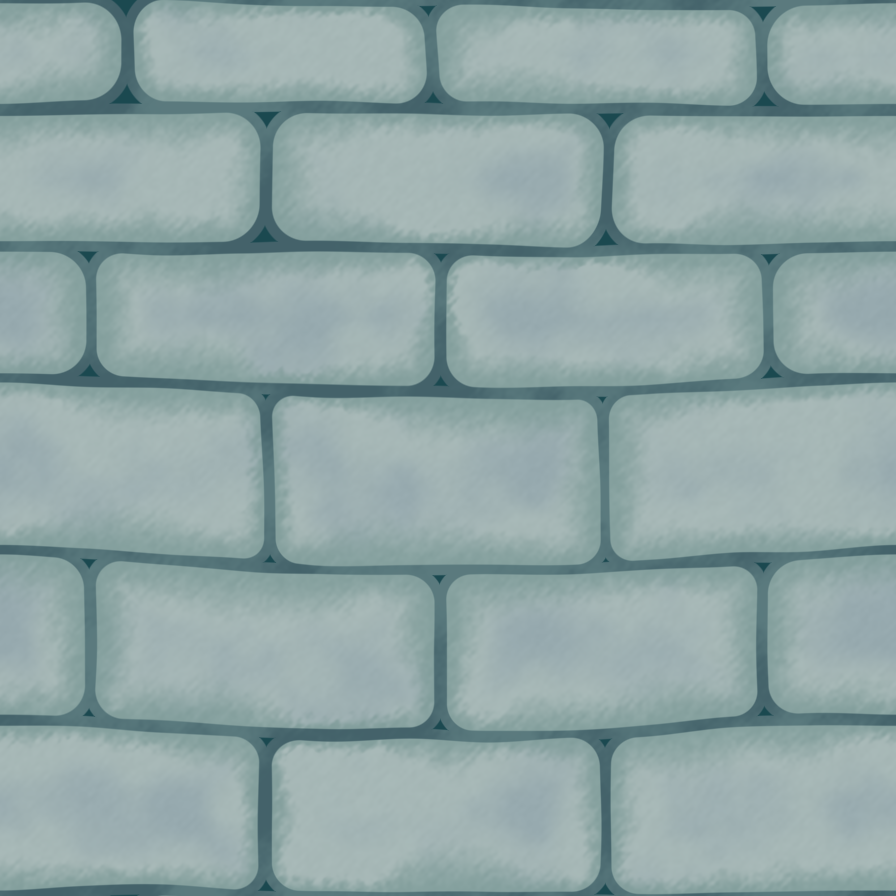
Give the GLSL for this texture, as a three.js fragment shader.

```glsl
// Seamless wall of six courses of rounded blue-grey stones with painted teal joints.
varying vec2 vUv;

const float TAU = 6.2831853;
const vec3 STONE_BLUE = vec3(0.590, 0.665, 0.685);
const vec3 STONE_PALE = vec3(0.652, 0.720, 0.715);
const vec3 STONE_RIM = vec3(0.500, 0.615, 0.605);
const vec3 LINE_DARK = vec3(0.265, 0.385, 0.415);
const vec3 LINE_LIGHT = vec3(0.355, 0.480, 0.495);
const vec3 GAP = vec3(0.105, 0.285, 0.315);

const float JOINT_HALF = 0.0062;   // half the space between two stones
const float LINE_WIDTH = 0.0118;   // stroke around each stone
const float RADIUS_MIN = 0.025;
const float RADIUS_MAX = 0.043;
const float EDGE_WOBBLE = 0.0055;  // unevenness of each stone
const float WARP = 0.008;          // bend shared by neighbouring stones
const float SOFT = 0.0011;         // edge smoothing
const float RIM_MIN = 0.012;       // reach of the green rim
const float RIM_MAX = 0.066;

// Vertical joints of each course; the last value closes the wrapped stone.
const vec4 JOINTS_TWO = vec4(0.298, 0.676, 1.298, 1.298);
const vec4 JOINTS_THREE = vec4(0.100, 0.491, 0.854, 1.100);
const vec4 JOINTS_TOP = vec4(0.142, 0.482, 0.849, 1.142);

float hash(vec2 p, float seed) {
  vec3 q = fract(p.xyx * 0.1031 + seed * 0.137);
  q += dot(q, q.yzx + 33.33);
  return fract((q.x + q.y) * q.z);
}

// Value noise that wraps after a whole number of cells.
float noise(vec2 p, vec2 period, float seed) {
  vec2 i = floor(p);
  vec2 f = p - i;
  f = f * f * (3.0 - 2.0 * f);
  vec2 a = mod(i, period);
  vec2 b = mod(i + 1.0, period);
  return mix(mix(hash(a, seed), hash(vec2(b.x, a.y), seed), f.x),
             mix(hash(vec2(a.x, b.y), seed), hash(b, seed), f.x), f.y);
}

float tileNoise(vec2 p, float cells, float seed) {
  return noise(p * cells, vec2(cells), seed);
}

float clouds(vec2 p, float cells, float seed) {
  return 0.55 * tileNoise(p, cells, seed)
       + 0.30 * tileNoise(p, cells * 2.0, seed + 1.0)
       + 0.15 * tileNoise(p, cells * 4.0, seed + 2.0);
}

// Height of the upper joint of a course, counted from the bottom.
float courseTop(int row) {
  if (row < 0) return 0.0;
  if (row == 0) return 0.189;
  if (row == 1) return 0.3725;
  if (row == 2) return 0.570;
  if (row == 3) return 0.7227;
  if (row == 4) return 0.879;
  return 1.0;
}

float roundedBox(vec2 p, vec2 halfSize, float radius) {
  vec2 a = abs(p) - halfSize + radius;
  return length(max(a, 0.0)) + min(max(a.x, a.y), 0.0) - radius;
}

// Signed distance to the nearest stone (x) and its number (y).
vec2 nearestStone(vec2 p) {
  vec2 nearest = vec2(1.0, 0.0);
  for (int row = 0; row < 6; row++) {
    float low = courseTop(row - 1);
    float high = courseTop(row);
    vec4 joints = mod(float(row), 2.0) < 0.5 ? JOINTS_TWO : JOINTS_THREE;
    if (row == 5) joints = JOINTS_TOP;
    for (int i = 0; i < 3; i++) {
      vec2 size = vec2(joints[i + 1] - joints[i], high - low);
      if (size.x < 0.01) continue;
      float id = float(row * 3 + i) + 1.0;
      vec2 d = p - vec2(joints[i], low) - 0.5 * size;
      d -= floor(d + 0.5);
      float radius = mix(RADIUS_MIN, RADIUS_MAX, hash(vec2(id, 7.0), 3.0));
      float dist = roundedBox(d, 0.5 * size - JOINT_HALF, radius);
      dist += EDGE_WOBBLE * (tileNoise(p, 11.0, id) - 0.5);
      if (dist < nearest.x) nearest = vec2(dist, id);
    }
  }
  return nearest;
}

void main() {
  vec2 uv = vUv;

  // Sagging courses and hand-drawn bends
  float sag = cos(TAU * uv.x) * (0.006 + 0.005 * cos(TAU * (uv.y - 0.37)));
  vec2 bend = vec2(tileNoise(uv, 7.0, 31.0), tileNoise(uv, 6.0, 32.0)) - 0.5;
  vec2 stone = nearestStone(uv - vec2(0.0, sag) + WARP * bend);
  float inside = -stone.x;

  // Mottled face with diagonal brush grain
  vec2 stroke = vec2(60.0 * (uv.x + uv.y), 160.0 * (uv.x - uv.y));
  float grain = 0.6 * noise(stroke, vec2(60.0, 160.0), 41.0) + 0.4 * tileNoise(uv, 210.0, 42.0) - 0.5;
  float mottle = clouds(uv, 10.0, 50.0 + stone.y);
  float halo = 1.0 - smoothstep(0.02, 0.085, inside);
  vec3 face = mix(STONE_BLUE, STONE_PALE, smoothstep(0.25, 0.85, mottle + 0.28 * halo));

  // Worn green rim of varying reach
  float reach = mix(RIM_MIN, RIM_MAX, smoothstep(0.2, 0.85, clouds(uv, 6.0, 70.0)));
  float rim = 1.0 - smoothstep(0.0, reach, inside + 0.014 * grain);
  face = mix(face, STONE_RIM, 0.85 * rim) + 0.022 * grain;

  // Stroke colour, then dark gaps where strokes do not meet
  float shade = clouds(uv, 9.0, 90.0) + 0.12 * grain;
  vec3 line = mix(LINE_DARK, LINE_LIGHT, smoothstep(0.3, 0.68, shade));
  vec3 color = mix(line, GAP, smoothstep(-SOFT, SOFT, stone.x - LINE_WIDTH));
  color = mix(color, face, smoothstep(-SOFT, SOFT, inside));

  gl_FragColor = vec4(color, 1.0);
}
```
